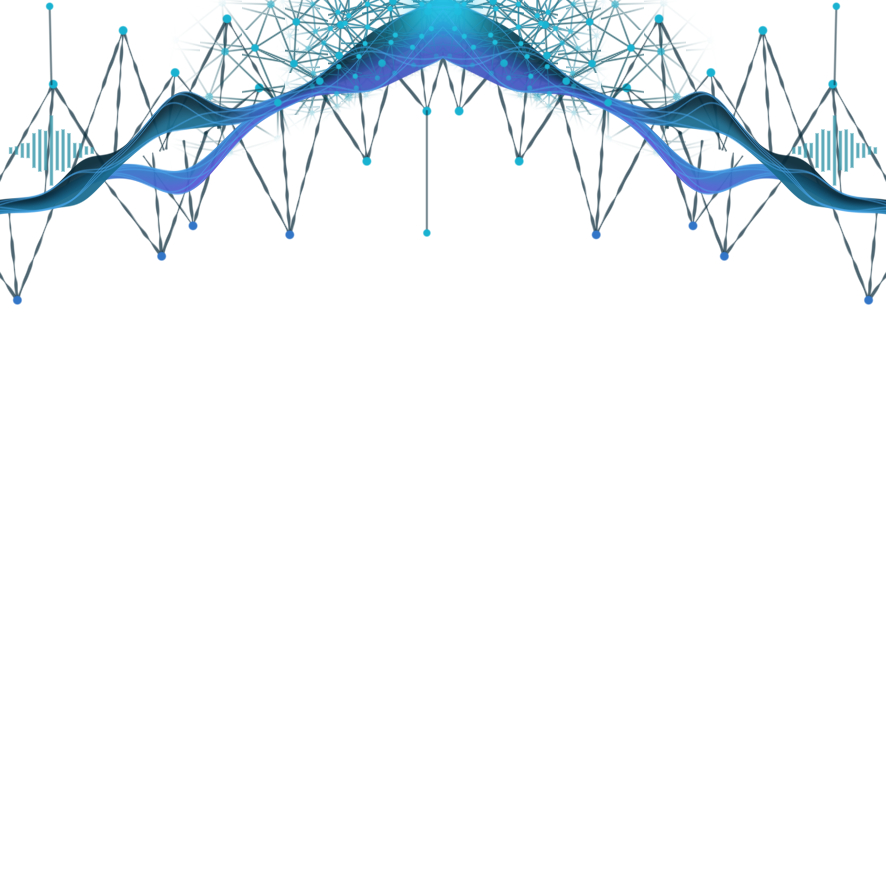
Write a Shadertoy shader that draws this background.

```glsl
// Mirrored wave of blue ribbons in a web of nodes and struts along the top of a white field.

const vec3 CYAN = vec3(0.10, 0.70, 0.82);
const vec3 NIGHT = vec3(0.03, 0.16, 0.22);
const vec3 VIOLET = vec3(0.36, 0.33, 0.83);
const vec3 AZURE = vec3(0.20, 0.46, 0.78);

vec2 hash2(vec2 c) {
    return fract(sin(vec2(dot(c, vec2(127.1, 311.7)), dot(c, vec2(269.5, 183.3)))) * 4375.85);
}

float bump(float x, float center, float width) {
    float t = (x - center) / width;
    return exp(-t * t);
}

// Soft-edged coverage of a shape at distance d with radius r
float cover(float d, float r) {
    float px = 1.0 / iResolution.y;
    return 1.0 - smoothstep(r - px, r + px, d);
}

float segment(vec2 p, vec2 a, vec2 b) {
    vec2 ap = p - a, ab = b - a;
    return length(ap - ab * clamp(dot(ap, ab) / dot(ab, ab), 0.0, 1.0));
}

// Depth of the wave below the top, by distance from the middle
float spine(float x) {
    return 0.03 + 0.5 * x - 0.2 * x * x + 0.012 * bump(x, 0.445, 0.04);
}

// Jittered cell points joined to their neighbours: x = struts, y = nodes
vec2 web(vec2 p, float scale) {
    vec2 g = p * scale, cell = floor(g);
    vec2 home = cell + 0.1 + 0.8 * hash2(cell);
    vec2 near = vec2(9.0);
    vec2 previous = cell + vec2(-1, 0) + 0.1 + 0.8 * hash2(cell + vec2(-1, 0));
    for (int i = 0; i < 8; i++) {
        float turn = float(i) * 0.785398;
        vec2 c = cell + floor(vec2(cos(turn), sin(turn)) * 1.4 + 0.5);
        vec2 q = c + 0.1 + 0.8 * hash2(c);
        near.x = min(near.x, segment(g, home, q));
        if (i % 2 == 0) {
            near.x = min(near.x, segment(g, previous, q));
            previous = q;
        }
        near.y = min(near.y, length(g - q));
    }
    near.y = min(near.y, length(g - home));
    return near / scale;
}

// Shaded band with bright threads weaving inside it
void ribbon(inout vec3 col, vec2 p, float mid, float halfWidth, vec3 upper, vec3 lower) {
    float t = (p.y - mid) / halfWidth;
    vec3 shade = mix(upper, lower, smoothstep(-0.7, 0.7, t));
    col = mix(col, shade, 0.94 * cover(abs(p.y - mid), halfWidth));
    for (int i = 0; i < 5; i++) {
        float k = float(i);
        float y = mid + halfWidth * sin(p.x * (17.0 + 3.0 * k) + k * 1.9);
        col = mix(col, vec3(0.28, 0.65, 0.92), 0.55 * cover(abs(p.y - y), 0.0009));
    }
}

void mainImage(out vec4 fragColor, in vec2 fragCoord) {
    vec2 uv = fragCoord / iResolution.y;
    float signedX = uv.x - 0.5 * iResolution.x / iResolution.y;
    vec2 p = vec2(abs(signedX), 1.0 - uv.y);
    float mid = spine(p.x);
    vec3 col = vec3(1.0);

    // Fans of struts: tip position, then spread of the feet on the wave
    vec3 fans[11] = vec3[](
        vec3(0.475, 0.335, 0.055), vec3(0.314, 0.286, 0.060), vec3(0.279, 0.252, 0.045),
        vec3(0.171, 0.262, 0.055), vec3(0.085, 0.180, 0.045), vec3(0.018, 0.124, 0.040),
        vec3(0.435, 0.094, 0.070), vec3(0.357, 0.034, 0.055), vec3(0.241, 0.021, 0.065),
        vec3(0.205, 0.098, 0.050), vec3(0.299, 0.081, 0.060));
    float stroke = 0.0012 + 0.0007 * sin(p.x * 190.0 + sin(p.y * 130.0) * 2.0);
    for (int i = 0; i < 11; i++) {
        vec2 tip = fans[i].xy;
        for (int k = -1; k <= 1; k++) {
            float foot = tip.x + float(k) * fans[i].z + 0.01;
            float d = segment(p, tip, vec2(foot, spine(foot)));
            col = mix(col, NIGHT, 0.72 * cover(d, stroke));
        }
        col = mix(col, mix(CYAN, AZURE, smoothstep(0.18, 0.25, tip.y)), cover(length(p - tip), 0.0048));
    }

    // Lone vertical struts near the middle and the outer edges
    float hang = segment(vec2(signedX, p.y), vec2(-0.018, 0.124), vec2(-0.018, 0.26));
    float mast = segment(p, vec2(0.439, 0.007), vec2(0.437, 0.094));
    col = mix(col, NIGHT, 0.6 * cover(min(hang, mast), 0.0011));
    float ends = min(length(vec2(signedX + 0.018, p.y - 0.26)), length(p - vec2(0.439, 0.007)));
    col = mix(col, CYAN, cover(ends, 0.004));

    // Web above the wave, denser toward the crest
    vec2 coarse = web(p + 0.3, 21.0), fine = web(p + 0.7, 43.0);
    float above = 1.0 - smoothstep(0.0, 0.045, p.y - mid);
    float wide = above * (1.0 - smoothstep(0.20, 0.31, p.x)) * smoothstep(-0.15, -0.08, p.y - mid);
    float tight = above * (1.0 - smoothstep(0.10, 0.19, p.x));
    col = mix(col, vec3(0.07, 0.32, 0.38), 0.75 * wide * cover(coarse.x, 0.0009));
    col = mix(col, vec3(0.05, 0.36, 0.43), 0.75 * tight * cover(fine.x, 0.0008));

    // Lower strand, then the crest that continues as the upper strand
    float loopBump = bump(p.x, 0.285, 0.055);
    ribbon(col, p, mid + 0.045 * loopBump, 0.007 + 0.006 * loopBump, AZURE,
           mix(AZURE, VIOLET, bump(p.x, 0.25, 0.08)));
    float crest = 1.0 - smoothstep(0.06, 0.16, p.x);
    float halfWidth = 0.008 + 0.027 * crest + 0.013 * bump(p.x, 0.29, 0.035) + 0.015 * bump(p.x, 0.402, 0.028);
    vec3 upper = mix(NIGHT, AZURE, bump(p.x, 0.20, 0.035));
    upper = mix(upper, CYAN, bump(p.x, 0.0, 0.06));
    vec3 lower = mix(vec3(0.10, 0.42, 0.56), vec3(0.27, 0.34, 0.76), 1.0 - smoothstep(0.17, 0.27, p.x));
    ribbon(col, p, mid - 0.036 * bump(p.x, 0.3, 0.05), halfWidth, upper, lower);

    // Glowing web and nodes over the crest
    col = mix(col, vec3(0.15, 0.62, 0.78), 0.5 * tight * cover(fine.x, 0.0006));
    col = mix(col, CYAN, wide * cover(coarse.y, 0.0042));
    col = mix(col, vec3(0.12, 0.75, 0.87), tight * cover(fine.y, 0.0028));
    col = mix(col, vec3(0.15, 0.78, 0.93), 0.65 * exp(-dot(p, p) * 700.0));

    // Level bars at both sides
    float slot = round((p.x - 0.437) / 0.0065);
    float barHeight = 0.003 + 0.036 * bump(slot, 0.0, 3.6) * (0.75 + 0.25 * cos(slot * 2.4));
    vec2 bar = abs(p - vec2(0.437 + slot * 0.0065, 0.168)) - vec2(0.0017, barHeight);
    float inRange = step(abs(slot), 7.0);
    col = mix(col, vec3(0.25, 0.61, 0.68), 0.85 * inRange * cover(max(bar.x, bar.y), 0.0));

    fragColor = vec4(col, 1.0);
}
```
